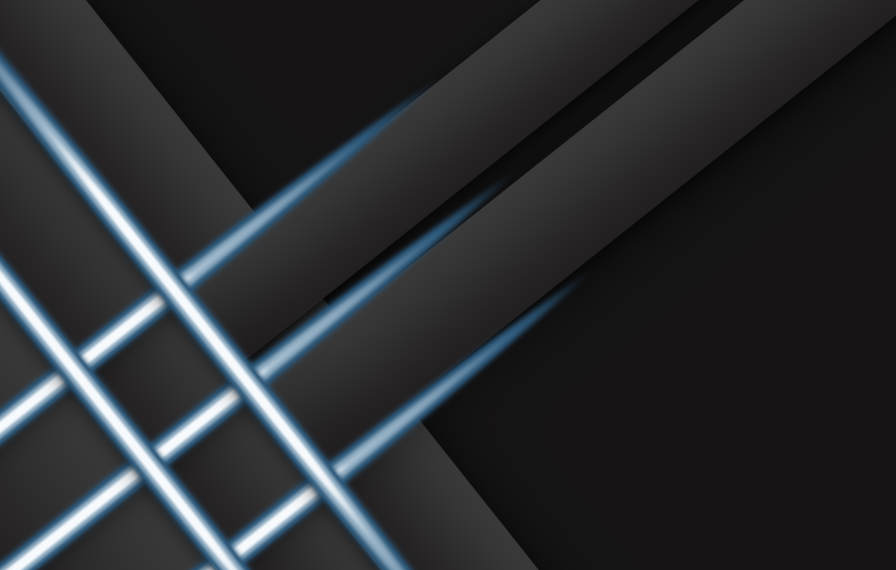
A Shadertoy shader for this background:

```glsl
const vec3 BASE = vec3(0.085, 0.080, 0.084);
const vec3 PANEL_DARK = vec3(0.130, 0.120, 0.124);
const vec3 PANEL_LIGHT = vec3(0.228, 0.227, 0.227);
const vec3 BEAM_BLUE = vec3(0.17, 0.34, 0.47);
const vec3 BEAM_PALE = vec3(0.58, 0.69, 0.77);
const vec3 BEAM_WHITE = vec3(0.97, 0.98, 0.99);

// Antialiased step: 1 where x is above the edge
float above(float edge, float x, float pixel) {
    return smoothstep(-pixel, pixel, x - edge);
}

// Coverage of the band from low to high
float band(float low, float high, float x, float pixel) {
    return above(low, x, pixel) * (1.0 - above(high, x, pixel));
}

// Soft darkening that starts at an edge and fades with distance
float shadow(float dist, float spread, float pixel) {
    return above(0.0, dist, pixel) * exp(-max(dist, 0.0) / spread);
}

// Satin panel shading, from its dark side (0) to its lit side (1)
vec3 panel(float t) {
    return mix(PANEL_DARK, PANEL_LIGHT, smoothstep(-0.1, 1.1, t));
}

// Lay a glowing tube over the colour below
vec3 addBeam(vec3 color, float dist, float width, float power) {
    float x = dist / width;
    float light = power * exp(-x * x);
    color = mix(color, BEAM_BLUE, smoothstep(0.02, 0.38, light));
    color = mix(color, BEAM_PALE, smoothstep(0.30, 0.76, light));
    return mix(color, BEAM_WHITE, smoothstep(0.70, 0.97, light));
}

void mainImage(out vec4 fragColor, in vec2 fragCoord) {
    vec2 p = fragCoord / iResolution.y;
    float pixel = 0.8 / iResolution.y;

    // Rotated axes: along the rising bars, and across them
    vec2 rising = vec2(0.783, 0.622);
    float along = dot(p, rising);
    float across = dot(p, vec2(-rising.y, rising.x));

    float innerBeam = 0.320;
    float outerBeam = 0.545;
    float outerEdge = 0.740;

    // Falling panels, each lit towards its right side
    vec3 color = BASE * (1.0 - 0.4 * shadow(along - outerEdge, 0.035, pixel));
    float outer = band(outerBeam, outerEdge, along, pixel);
    color = mix(color, panel((along - outerBeam) / (outerEdge - outerBeam)), outer);
    float middle = band(innerBeam, outerBeam, along, pixel);
    color = mix(color, panel((along - innerBeam) / 0.21), middle);
    float corner = 1.0 - above(innerBeam, along, pixel);
    color = mix(color, panel(0.1 + along / innerBeam), corner);

    // Rising panels, from the upper to the lower one
    float beyond = above(outerBeam, along, pixel);
    for (int i = 0; i < 2; i++) {
        float top = 0.193 - 0.222 * float(i);
        float bottom = 0.0205 - 0.2365 * float(i);
        float drop = shadow(bottom - across, 0.035, pixel);
        color *= 1.0 - 0.65 * beyond * drop;
        float rim = shadow(across - top, 0.012, pixel);
        color *= 1.0 - 0.25 * beyond * rim;
        vec3 face = panel((across - bottom) / (top - bottom));
        face *= 0.9 + 0.1 * smoothstep(0.55, 0.75, along);
        color = mix(color, face, beyond * band(bottom, top, across, pixel));
    }

    // Rising beams, dimming and tapering towards their far end
    float fade = 1.0 - smoothstep(0.50, 1.16, along);
    float risingPower = mix(1.0, 0.80 * sqrt(fade), smoothstep(0.53, 0.60, along));
    float risingWidth = 0.020 * mix(0.45, 1.0, sqrt(fade));
    for (int i = 0; i < 3; i++) {
        float center = 0.196 - 0.215 * float(i) + 0.004 * float(i == 1);
        float below = shadow(center - 0.024 - across, 0.018, pixel);
        color *= 1.0 - 0.35 * below * (1.0 - beyond);
        color = addBeam(color, across - center, risingWidth, risingPower);
    }

    // Falling beams on top, brightest where they cross the others
    float fallingPower = 1.0 - 0.52 * smoothstep(0.22, 0.72, abs(across - 0.10));
    for (int i = 0; i < 2; i++) {
        float center = mix(outerBeam, innerBeam, float(i));
        float left = shadow(center - 0.022 - along, 0.012, pixel);
        color *= 1.0 - 0.60 * left;
        color = addBeam(color, along - center, 0.020, fallingPower);
    }

    fragColor = vec4(color, 1.0);
}
```
